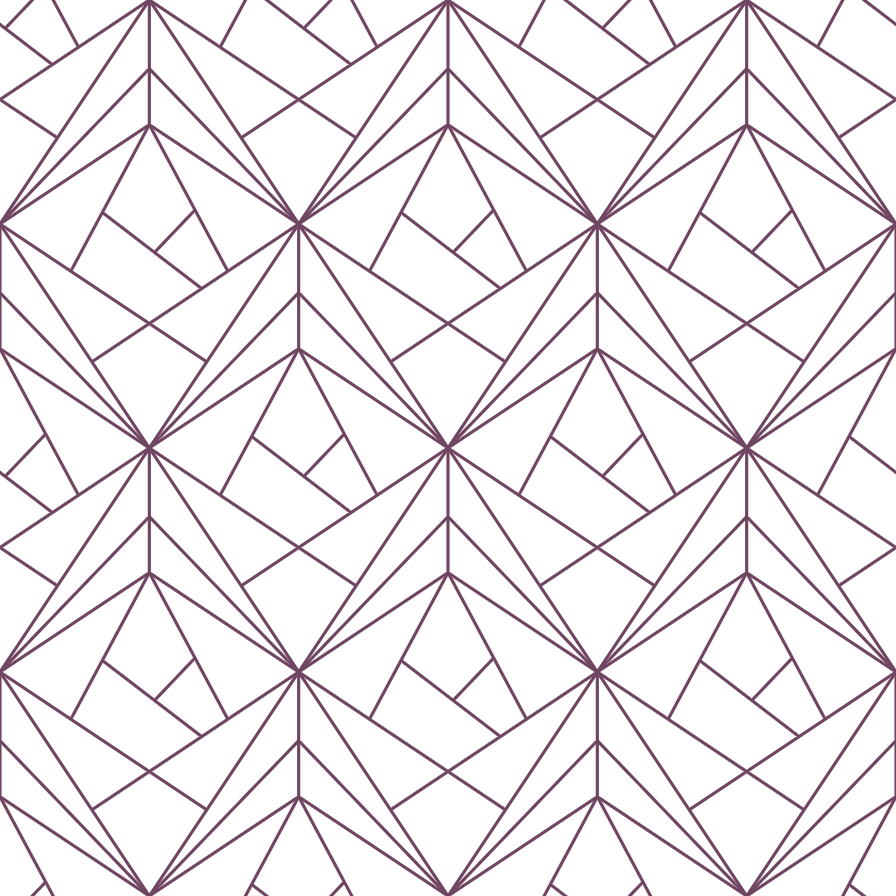
Give the GLSL for this pattern, as a Shadertoy shader.

```glsl
#define REPEATS vec2(3.0, 2.0)
#define LINE_WIDTH 0.021
#define RIB_START 0.46
#define SPINE_END 0.835
#define LEG_END vec2(0.525, 1.815)
#define INK vec3(0.44, 0.27, 0.38)
#define PAPER vec3(1.0)

// One tile is 2 wide and 3 high, with a second fan shifted by half a tile.
const vec2 TILE = vec2(2.0, 3.0);

float segment(vec2 p, vec2 a, vec2 b) {
    vec2 ap = p - a, ab = b - a;
    return length(ap - ab * clamp(dot(ap, ab) / dot(ab, ab), 0.0, 1.0));
}

// Distance to the lines of a fan that hangs from the origin, y pointing down
float fan(vec2 p) {
    vec2 m = vec2(abs(p.x), p.y);
    vec2 top = vec2(0.0), corner = 0.5 * TILE;
    vec2 spineEnd = vec2(0.0, SPINE_END);
    vec2 braceEnd = vec2(18.0, 12.0) / 13.0;

    // Spine and the three ribs to each side
    float d = segment(m, top, spineEnd);
    d = min(d, segment(m, top, corner));
    d = min(d, segment(m, vec2(0.0, RIB_START), corner));
    d = min(d, segment(m, spineEnd, corner));

    // Legs below the spine
    d = min(d, segment(m, spineEnd, LEG_END));

    // Crossing braces, own and from the neighbouring fan
    d = min(d, segment(m, top, braceEnd));
    d = min(d, segment(m, vec2(TILE.x, 0.0), vec2(TILE.x - braceEnd.x, braceEnd.y)));

    // Uneven facets between the legs
    d = min(d, segment(p, vec2(-0.314, 1.423), vec2(0.35, 1.932)));
    return min(d, segment(p, vec2(0.306, 1.406), vec2(0.035, 1.69)));
}

void mainImage(out vec4 fragColor, in vec2 fragCoord) {
    vec2 uv = fragCoord / iResolution.xy;
    vec2 p = vec2(uv.x, 1.0 - uv.y) * REPEATS * TILE;
    float pixel = REPEATS.y * TILE.y / iResolution.y;

    // Two interleaved lattices of fans
    float d = 1e3;
    for (int k = 0; k < 2; k++) {
        vec2 origin = 0.5 * TILE * vec2(1 - k, k);
        vec2 margin = vec2(1.0, 0.5);
        d = min(d, fan(mod(p - origin + margin, TILE) - margin));
    }

    float ink = clamp((0.5 * LINE_WIDTH - d) / pixel + 0.5, 0.0, 1.0);
    fragColor = vec4(mix(PAPER, INK, ink), 1.0);
}
```
